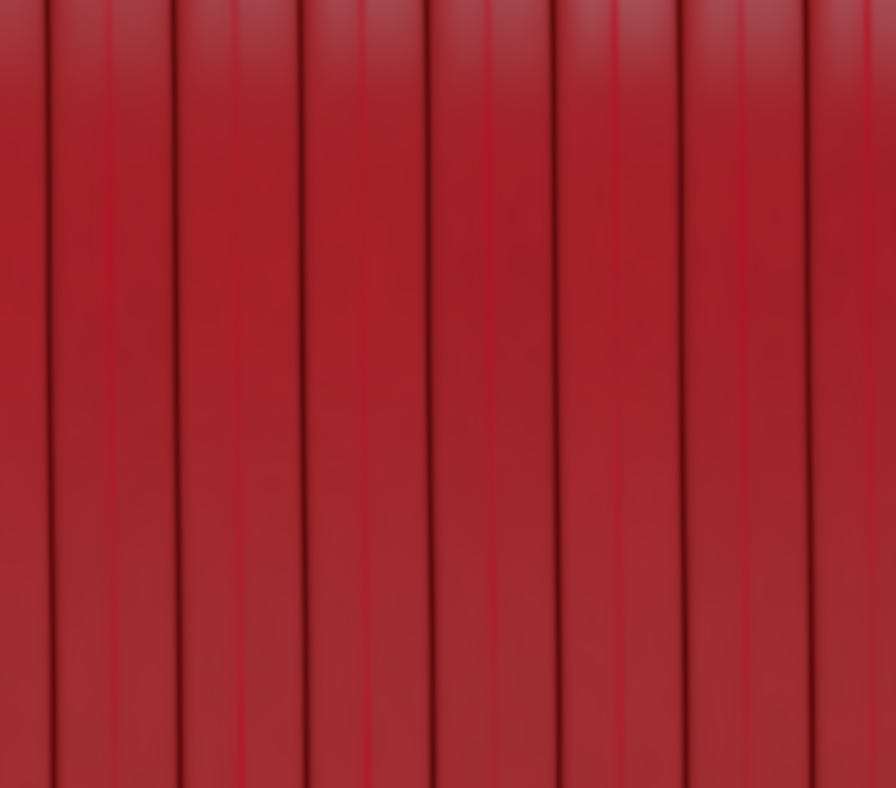
This texture is drawn by a Shadertoy shader. Its source:

```glsl
// Red ribbed metal cladding: dark vertical seams, faint mid-panel creases and a pale sheen at the top.

const float PANEL_WIDTH = 0.1411;  // panel pitch as a fraction of canvas width
const float FIRST_SEAM = 0.0525;   // first seam along the top edge
const float SEAM_LEAN = 0.0075;    // rightward drift of seams toward the bottom

const vec3 UPPER_RED = vec3(0.640, 0.125, 0.153);
const vec3 LOWER_RED = vec3(0.625, 0.178, 0.195);
const vec3 CREASE_RED = vec3(0.700, 0.080, 0.145);
const vec3 SEAM_SHADOW = vec3(0.520, 0.110, 0.115);
const vec3 SEAM_DARK = vec3(0.360, 0.030, 0.040);
const vec3 SHEEN_PALE = vec3(0.650, 0.360, 0.395);

float hash(vec2 p) {
    return fract(sin(dot(p, vec2(127.1, 311.7))) * 43758.5);
}

// Distance to the nearest jittered cell point
float cellular(vec2 p) {
    vec2 cell = floor(p), local = fract(p);
    float nearest = 2.0;
    for (int j = -1; j <= 1; j++) {
        for (int i = -1; i <= 1; i++) {
            vec2 o = vec2(i, j);
            vec2 jitter = vec2(hash(cell + o), hash(cell + o + 37.0));
            nearest = min(nearest, length(o + jitter - local));
        }
    }
    return nearest;
}

// Slow irregular variation in -1..1
float layeredSines(float t, float seed) {
    return 0.5 * sin(t * 5.0 + seed * 6.3)
         + 0.3 * sin(t * 11.0 + seed * 17.0)
         + 0.2 * sin(t * 23.0 + seed * 31.0);
}

// Bell-shaped vertical line around a signed distance
float softLine(float d, float radius) {
    return exp(-d * d / (radius * radius));
}

// Painted sheet: vertical tone shift plus faint mottling
vec3 paintColor(vec2 uv, float seed) {
    vec3 paint = mix(LOWER_RED, UPPER_RED, smoothstep(0.10, 0.70, uv.y));
    paint = mix(paint, LOWER_RED, 0.5 * smoothstep(0.76, 0.95, uv.y));
    float mottling = cellular(uv * vec2(24.0, 14.0)) - 0.5;
    float drift = layeredSines(uv.y, seed);
    return paint * (1.0 + 0.025 * mottling + 0.012 * drift + 0.02 * (seed - 0.5));
}

// Reflected light fading down from the top, stronger to the right
float sheenAmount(vec2 uv, float across, float seed) {
    float fade = smoothstep(0.83 + 0.03 * seed, 1.05, uv.y);
    float body = smoothstep(0.0, 0.3, across) * (1.0 - 0.4 * smoothstep(0.7, 1.0, across));
    return fade * body * mix(0.50, 1.0, uv.x) * mix(0.75, 1.05, seed);
}

void mainImage(out vec4 fragColor, in vec2 fragCoord) {
    vec2 uv = fragCoord / iResolution.xy;
    float pixel = 1.0 / iResolution.x;

    // Panel coordinates
    float lean = SEAM_LEAN * (1.0 - uv.y) + 0.0005 * sin(uv.y * 9.0);
    float along = (uv.x - FIRST_SEAM - lean) / PANEL_WIDTH;
    float panel = floor(along);
    float across = fract(along);
    float seed = hash(vec2(panel, 4.0));
    float seamOffset = (across - step(0.5, across)) * PANEL_WIDTH;
    float creaseOffset = (across - 0.485) * PANEL_WIDTH;

    vec3 color = paintColor(uv, seed);
    color = mix(color, SHEEN_PALE, sheenAmount(uv, across, seed));

    // Crease: a worn bright line with a broad warm flank
    float wear = 0.5 + 0.5 * layeredSines(uv.y, seed + 0.4);
    float crease = softLine(creaseOffset, max(0.0050, pixel));
    float flank = softLine(creaseOffset + 0.006, 0.012);
    color = mix(color, CREASE_RED, crease * mix(0.15, 0.70, wear));
    color = mix(color, CREASE_RED, flank * 0.20 * wear);

    // Seam: wide soft shadow, heavier on its right, around a blurred dark core
    float shade = softLine(seamOffset - 0.0015, 0.0095);
    float core = softLine(seamOffset, max(0.0042, pixel));
    float depth = 0.88 + 0.10 * layeredSines(uv.y, seed);
    color = mix(color, SEAM_SHADOW, 0.70 * shade);
    color = mix(color, SEAM_DARK, core * depth);

    fragColor = vec4(clamp(color, 0.0, 1.0), 1.0);
}
```
